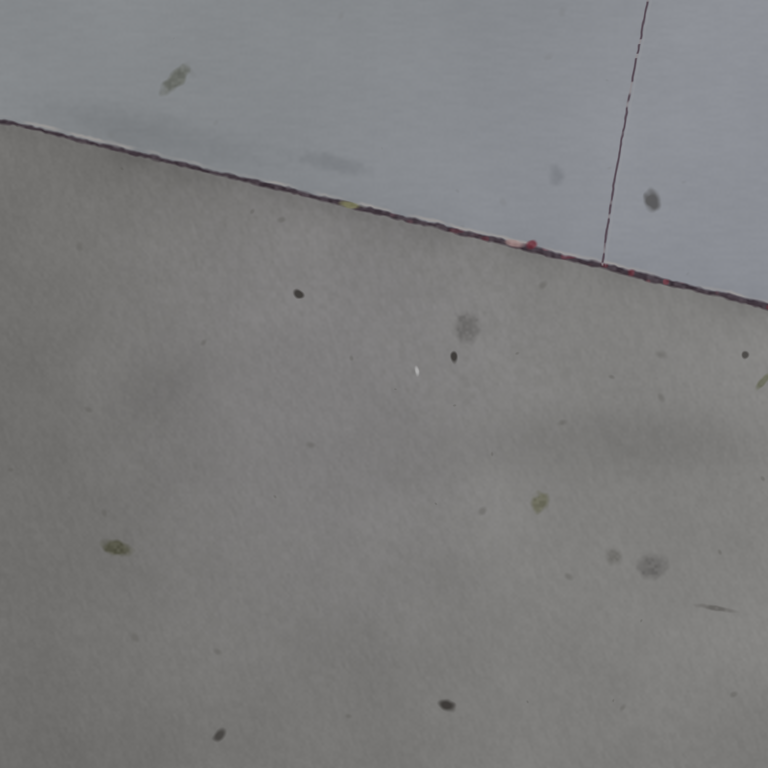
Write a WebGL 1 fragment shader that draws this texture.

```glsl
precision highp float;

uniform vec2 u_resolution;

#define JOINT_HEIGHT 0.843
#define JOINT_SLOPE -0.242
#define JOINT_WIDTH 0.0027
#define SEAM_WIDTH 0.0013
#define GRAIN 0.032
#define MOTTLE 0.075
#define SPECK_CELLS 15.0

float hash(vec2 p) {
  return fract(sin(dot(p, vec2(127.1, 311.7))) * 43758.547);
}

float noise(vec2 p) {
  vec2 i = floor(p), f = fract(p);
  f = f * f * (3.0 - 2.0 * f);
  return mix(mix(hash(i), hash(i + vec2(1.0, 0.0)), f.x),
             mix(hash(i + vec2(0.0, 1.0)), hash(i + 1.0), f.x), f.y);
}

float fbm(vec2 p) {
  float sum = 0.0, amp = 0.5;
  for (int i = 0; i < 5; i++) {
    sum += amp * noise(p);
    p = mat2(1.6, 1.2, -1.2, 1.6) * p + 7.3;
    amp *= 0.5;
  }
  return sum;
}

// Coverage of a rotated ellipse; shape holds centre and radii
float blot(vec2 p, vec4 shape, float angle, float soft) {
  vec2 q = p - shape.xy;
  float c = cos(angle), s = sin(angle);
  q = vec2(c * q.x + s * q.y, c * q.y - s * q.x) / shape.zw;
  float r = length(q) + 0.5 * (noise(p * 130.0) - 0.5);
  return 1.0 - smoothstep(1.0 - soft, 1.0 + soft, r);
}

// Ink holds colour and strength
vec3 paint(vec3 col, vec2 p, vec4 shape, float angle, float soft, vec4 ink) {
  float tone = 0.08 * (noise(p * 240.0) - 0.5);
  return mix(col, ink.rgb + tone, ink.a * blot(p, shape, angle, soft));
}

float band(float d, float halfWidth, float soft) {
  return 1.0 - smoothstep(halfWidth - soft, halfWidth + soft, abs(d));
}

// Small scattered grit, one candidate per cell
float specks(vec2 p) {
  float cover = 0.0;
  vec2 cell = floor(p * SPECK_CELLS);
  for (int j = -1; j <= 1; j++) {
    for (int i = -1; i <= 1; i++) {
      vec2 id = cell + vec2(float(i), float(j));
      vec2 at = (id + vec2(hash(id + 3.1), hash(id + 8.7))) / SPECK_CELLS;
      float size = mix(0.001, 0.004, hash(id + 5.9));
      cover += step(0.8, hash(id)) * blot(p, vec4(at, size, size * 1.5), 6.0 * hash(id + 1.3), 0.8);
    }
  }
  return min(cover, 1.0);
}

vec3 lowerSlab(vec2 p) {
  vec3 col = mix(vec3(0.445, 0.441, 0.433), vec3(0.493, 0.49, 0.482), smoothstep(-0.05, 0.85, p.x));
  col += vec3(0.026, 0.026, 0.028) * blot(p, vec4(0.82, 0.58, 0.38, 0.13), -0.24, 0.9);
  col += vec3(0.016, 0.014, 0.022) * blot(p, vec4(0.42, 0.5, 0.2, 0.25), 0.0, 0.9);
  col -= 0.03 * blot(p, vec4(0.208, 0.486, 0.06, 0.045), 0.4, 0.8);
  return col - 0.035 * blot(p, vec4(0.81, 0.425, 0.16, 0.035), 0.0, 0.9);
}

vec3 upperSlab(vec2 p) {
  vec3 col = mix(vec3(0.52, 0.533, 0.545), vec3(0.55, 0.562, 0.588), smoothstep(0.1, 1.0, p.x + 0.8 * (0.8 - p.y)));
  col -= 0.045 * blot(p, vec4(0.436, 0.787, 0.035, 0.01), -0.2, 0.8);
  col -= 0.03 * blot(p, vec4(0.19, 0.83, 0.14, 0.02), -0.22, 0.9);
  return col - 0.05 * blot(p, vec4(0.725, 0.772, 0.008, 0.011), 0.0, 0.7);
}

void main() {
  vec2 p = gl_FragCoord.xy / u_resolution;
  float aa = max(0.0014, 0.8 / u_resolution.y);
  float wobble = 0.002 * (noise(p * 60.0) - 0.5) + 0.0016 * (noise(p * 170.0) - 0.5);
  float d = (p.y - JOINT_HEIGHT - JOINT_SLOPE * p.x) * 0.972 + wobble;
  float upper = smoothstep(-0.002, 0.002, d);

  // Slabs, mottling and brushed grain
  vec3 col = mix(lowerSlab(p), upperSlab(p), upper);
  col += MOTTLE * mix(1.0, 0.5, upper) * (fbm(p * 6.0) - 0.48);
  vec2 brush = mix(vec2(p.x * 210.0 + p.y * 60.0, p.y * 120.0), vec2(p.x * 60.0, p.y * 200.0), upper);
  col += GRAIN * mix(1.0, 0.6, upper) * (0.6 * noise(brush) + 0.4 * noise(p * 290.0) - 0.5);
  col = mix(col, vec3(0.36, 0.355, 0.34), 0.4 * specks(p) * (1.0 - 0.75 * upper));

  // Main joint: shade, patchy pale lip, uneven dark gap with reddish debris
  col -= 0.05 * exp(-abs(d + 0.008) * 55.0) * noise(p * 16.0);
  float lip = band(d - 0.0058, 0.0018, 0.0022) * smoothstep(0.1, 0.8, noise(p * 50.0));
  col = mix(col, vec3(0.64, 0.62, 0.605), 0.7 * lip);
  float gap = band(d, JOINT_WIDTH * mix(0.85, 1.45, p.x) * (0.7 + 0.6 * noise(p * 80.0)), 0.0022);
  float red = smoothstep(0.6, 0.9, noise(p * 90.0)) * smoothstep(0.3, 0.9, p.x);
  vec3 gapColour = mix(vec3(0.2, 0.16, 0.19), vec3(0.36, 0.15, 0.19), red);
  col = mix(col, gapColour + 0.14 * (noise(p * 200.0) - 0.4), 0.85 * gap);

  // Side seam meeting the joint
  float t = p.y - 0.656;
  float seam = p.x - (0.784 + 0.14 * t + 0.1 * t * t) + wobble * 0.7;
  col = mix(col, vec3(0.61, 0.61, 0.62), 0.25 * upper * band(seam - 0.004, 0.0012, aa));
  float chip = smoothstep(0.6, 0.9, noise(vec2(3.0, p.y * 110.0)));
  vec3 seamColour = mix(vec3(0.27, 0.21, 0.25), vec3(0.55, 0.53, 0.54), chip);
  col = mix(col, seamColour, 0.8 * upper * band(seam, SEAM_WIDTH, aa));

  // Debris caught in the joint
  col = paint(col, p, vec4(0.456, 0.733, 0.013, 0.004), -0.15, 0.5, vec4(0.5, 0.5, 0.36, 0.8));
  col = paint(col, p, vec4(0.67, 0.683, 0.011, 0.004), -0.2, 0.5, vec4(0.64, 0.54, 0.53, 0.8));
  col = paint(col, p, vec4(0.693, 0.681, 0.007, 0.005), 0.4, 0.5, vec4(0.42, 0.17, 0.21, 0.8));

  // Damp stains
  col = paint(col, p, vec4(0.607, 0.573, 0.0155, 0.0175), 0.0, 0.4, vec4(0.405, 0.4, 0.395, 0.7));
  col = paint(col, p, vec4(0.849, 0.262, 0.016, 0.015), 0.3, 0.5, vec4(0.375, 0.37, 0.365, 0.7));
  col = paint(col, p, vec4(0.798, 0.275, 0.009, 0.01), 0.0, 0.6, vec4(0.39, 0.385, 0.37, 0.65));

  // Leaves and twigs
  col = paint(col, p, vec4(0.228, 0.895, 0.021, 0.009), 0.85, 0.4, vec4(0.39, 0.4, 0.375, 0.85));
  col = paint(col, p, vec4(0.152, 0.286, 0.018, 0.009), -0.3, 0.4, vec4(0.31, 0.31, 0.25, 0.85));
  col = paint(col, p, vec4(0.702, 0.345, 0.013, 0.009), 1.2, 0.4, vec4(0.39, 0.39, 0.32, 0.8));
  col = paint(col, p, vec4(0.993, 0.503, 0.013, 0.004), 0.9, 0.5, vec4(0.37, 0.38, 0.3, 0.7));
  col = paint(col, p, vec4(0.932, 0.208, 0.02, 0.003), -0.15, 0.6, vec4(0.36, 0.35, 0.34, 0.6));

  // Dark pebbles and one pale chip
  float pebble = blot(p, vec4(0.389, 0.617, 0.006, 0.0045), -0.7, 0.5);
  pebble = max(pebble, blot(p, vec4(0.591, 0.535, 0.004, 0.0065), 0.1, 0.5));
  pebble = max(pebble, blot(p, vec4(0.582, 0.081, 0.01, 0.006), -0.4, 0.5));
  pebble = max(pebble, 0.8 * blot(p, vec4(0.286, 0.043, 0.008, 0.005), 0.8, 0.6));
  pebble = max(pebble, 0.8 * blot(p, vec4(0.97, 0.538, 0.004, 0.004), 0.0, 0.5));
  pebble = max(pebble, 0.65 * blot(p, vec4(0.849, 0.739, 0.009, 0.013), 0.0, 0.4));
  col = mix(col, vec3(0.2, 0.19, 0.18), 0.85 * pebble);
  col = paint(col, p, vec4(0.543, 0.517, 0.0025, 0.005), 0.1, 0.6, vec4(0.72, 0.72, 0.72, 0.8));

  gl_FragColor = vec4(col, 1.0);
}
```
